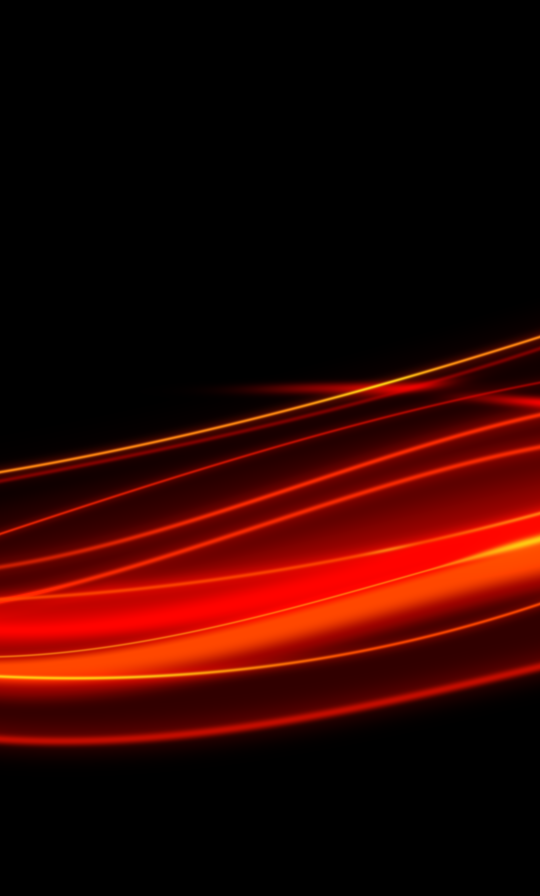
Reproduce this background procedurally as a WebGL 2 fragment shader.

```glsl
#version 300 es
// Glowing red and orange ribbons of light sweeping upward across black.
precision highp float;

uniform vec2 u_resolution;
out vec4 fragColor;

const vec3 EMBER = vec3(0.20, 0.0, 0.0);
const vec3 CRIMSON = vec3(0.62, 0.01, 0.0);
const vec3 RED = vec3(1.0, 0.01, 0.0);
const vec3 SCARLET = vec3(1.0, 0.17, 0.01);
const vec3 ORANGE = vec3(1.0, 0.28, 0.0);
const vec3 AMBER = vec3(1.0, 0.53, 0.07);
const vec3 YELLOW = vec3(1.0, 0.83, 0.08);

// Cubic through four heights spaced evenly from the left to the right edge.
float curve(vec4 h, float x) {
    float t = 3.0 * x;
    vec4 weight = vec4((1.0 - t) * (2.0 - t) * (3.0 - t) / 6.0,
                       t * (2.0 - t) * (3.0 - t) / 2.0,
                       t * (t - 1.0) * (3.0 - t) / 2.0,
                       t * (t - 1.0) * (t - 2.0) / 6.0);
    return dot(h, weight);
}

float bell(float d, float width) {
    return exp(-d * d / (width * width));
}

// Elliptical flare, stretched along a tilted axis.
float flare(vec2 p, vec2 center, vec2 size, float slope) {
    vec2 d = p - center;
    d.y -= slope * d.x;
    d /= size;
    return exp(-dot(d, d));
}

// Thin bright core inside a wider, fainter halo.
vec3 strand(vec3 base, float d, float width, vec3 tint, float strength) {
    vec3 lit = base + tint * vec3(0.22, 0.04, 0.0) * strength * bell(d, width * 4.0);
    return mix(lit, tint, strength * bell(d, width));
}

vec3 ribbons(vec2 p) {
    float x = p.x;
    float y = p.y;

    // Paths from top to bottom, measured downward.
    float crest = curve(vec4(0.527, 0.487, 0.436, 0.376), x);
    float echo = curve(vec4(0.537, 0.497, 0.449, 0.389), x);
    float thread = curve(vec4(0.596, 0.531, 0.473, 0.427), x);
    float upper = curve(vec4(0.633, 0.585, 0.520, 0.463), x);
    float middle = curve(vec4(0.671, 0.616, 0.551, 0.499), x);
    float lower = curve(vec4(0.669, 0.652, 0.620, 0.573), x);
    float core = curve(vec4(0.703, 0.686, 0.641, 0.590), x);
    float rim = curve(vec4(0.733, 0.708, 0.658, 0.602), x);
    float belly = curve(vec4(0.755, 0.753, 0.727, 0.674), x);
    float heatEnd = curve(vec4(0.802, 0.785, 0.736, 0.684), x);
    float base = curve(vec4(0.825, 0.820, 0.789, 0.744), x);

    // Dark veils that brighten toward the core.
    vec3 c = EMBER * 0.25 * smoothstep(crest - 0.05, crest, y) * mix(0.4, 1.0, x);
    c = mix(c, EMBER * mix(0.85, 0.4, x), smoothstep(echo, thread, y));
    c = mix(c, EMBER * 1.25, smoothstep(thread, upper, y));
    c = mix(c, EMBER * 1.5, smoothstep(upper, middle + 0.004, y));
    c = mix(c, CRIMSON, smoothstep(middle, max(lower, middle + 0.02), y));
    c = mix(c, RED * 0.9, smoothstep(lower - 0.006, core, y));
    c = mix(c, CRIMSON * 0.9, smoothstep(core, rim, y) * (1.0 - smoothstep(0.1, 0.65, x)));
    c = mix(c, RED, bell(y - core, mix(0.007, 0.014, smoothstep(0.0, 0.6, x))));

    // Molten sheet, cooling toward the lowest edge.
    c = mix(c, ORANGE, smoothstep(rim - 0.001, rim + 0.012, y));
    float cooling = smoothstep(heatEnd - 0.065, heatEnd, y);
    vec3 cooled = mix(ORANGE, CRIMSON, smoothstep(0.0, 0.5, cooling));
    cooled = mix(cooled, EMBER * 0.95, smoothstep(0.4, 1.0, cooling));
    c = mix(c, cooled, smoothstep(rim, rim + 0.02, y));
    c *= 1.0 - smoothstep(base - 0.001, base + 0.010, y);

    // Soft flares where strands cross.
    c += RED * 0.55 * flare(p, vec2(0.64, 0.433), vec2(0.16, 0.006), -0.01);
    c += RED * 0.45 * flare(p, vec2(0.76, 0.433), vec2(0.08, 0.005), -0.10);
    c += RED * 0.70 * flare(p, vec2(1.0, 0.449), vec2(0.12, 0.006), 0.04);

    // Fine luminous strands.
    float hot = bell(x - 0.70, 0.10);
    c = strand(c, y - echo, 0.0026, RED, 0.38);
    c = strand(c, y - crest, 0.0019, mix(AMBER, YELLOW, hot), 0.95);
    c = strand(c, y - thread, 0.0017, mix(SCARLET, RED, x), mix(0.8, 0.45, x));
    c = strand(c, y - upper, 0.0029, SCARLET, mix(0.65, 0.95, smoothstep(0.0, 0.5, x)));
    c = strand(c, y - middle, 0.0031, SCARLET, 0.92);
    float spark = max(smoothstep(0.75, 1.0, x), bell(x - 0.72, 0.04));
    c = strand(c, y - lower, 0.0023, mix(ORANGE, AMBER, spark), 0.85);
    float flash = smoothstep(0.78, 0.98, x);
    c = strand(c, y - rim, mix(0.0014, 0.0055, flash), mix(AMBER, YELLOW, flash),
               mix(0.72, 0.95, flash));
    vec3 bellyTint = mix(YELLOW, ORANGE, smoothstep(0.15, 0.75, x));
    c = strand(c, y - belly, 0.0020, bellyTint, 0.92);
    c = strand(c, y - base, 0.0048, RED * 0.85 + vec3(0.0, 0.05, 0.0), 0.82);
    return clamp(c, 0.0, 1.0);
}

void main() {
    vec2 uv = gl_FragCoord.xy / u_resolution;
    fragColor = vec4(ribbons(vec2(uv.x, 1.0 - uv.y)), 1.0);
}
```
